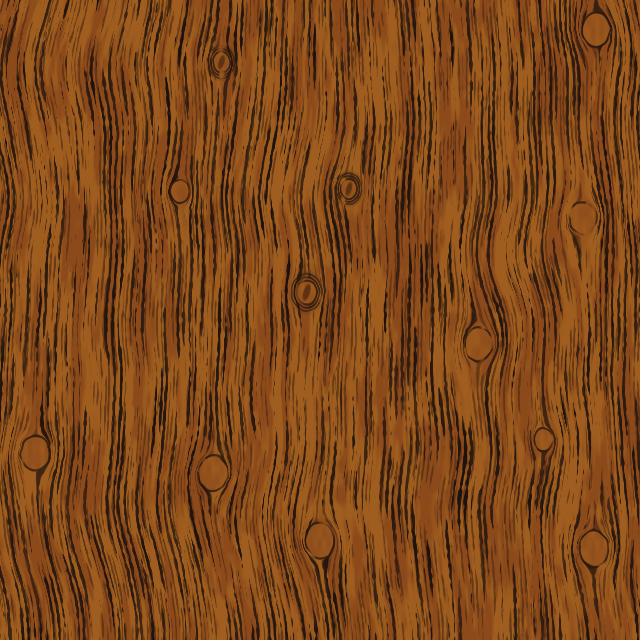
This texture is drawn by a WebGL 2 fragment shader. Its source:

```glsl
#version 300 es
precision highp float;
// Oiled wood with upright, swaying grain and scattered knots.
// Broken dark pores run in jittered lanes; the lanes are bent by noise and
// part around each knot like a stream flowing round a stone.
uniform vec2 u_resolution;
out vec4 fragColor;

vec2 hash(vec2 cell) {
    vec3 q = fract(cell.xyx * vec3(0.1031, 0.1030, 0.0973));
    q += dot(q, q.yzx + 33.33);
    return fract((q.xx + q.yz) * q.zy);
}

float noise(vec2 p) {
    vec2 i = floor(p), f = fract(p);
    f = f * f * (3.0 - 2.0 * f);
    return mix(mix(hash(i).x, hash(i + vec2(1, 0)).x, f.x),
               mix(hash(i + vec2(0, 1)).x, hash(i + vec2(1, 1)).x, f.x), f.y);
}

// Coverage of ragged pores, one lane wide, that swell and taper along y.
float pores(vec2 p, float lanes, float rate, float threshold) {
    float x = p.x * lanes, lane = floor(x);
    vec2 rnd = hash(vec2(lane, lanes));
    float along = p.y * rate + rnd.y * 50.0;
    float centre = 0.5 + 0.22 * (rnd.x - 0.5) + 0.16 * (noise(vec2(lane + 300.0, along * 1.7)) - 0.5);
    float swell = noise(vec2(lane, along));
    float ragged = noise(p * vec2(400.0, 130.0)) - 0.5;
    float halfWidth = min(0.23, (swell - threshold) * 0.9) + ragged * 0.27;
    float soft = max(0.08, 0.6 * lanes / u_resolution.y);
    return smoothstep(-soft, soft, halfWidth - abs(x - lane - centre));
}

// Sideways shift of the grain (x), knot body (y), rim lines (z), dark heart (w).
vec4 knots(vec2 p) {
    const float cells = 5.0;
    vec4 sum = vec4(0.0);
    float pixel = 1.0 / u_resolution.y;
    for (int j = -1; j <= 1; j++)
    for (int i = -1; i <= 1; i++) {
        vec2 cell = floor(p * cells) + vec2(i, j);
        vec2 kind = hash(cell + 71.0);
        if (kind.x > 0.5) continue;
        vec2 d = p - (cell + 0.2 + 0.6 * hash(cell + 13.0)) / cells;
        float radius = mix(0.009, 0.022, kind.y);
        float dist = length(d * vec2(1.0, 0.82)) + 0.12 * radius * (noise(p * 90.0) - 0.5);
        float fade = 1.0 - smoothstep(0.04, 0.16, dist);
        sum.x -= d.x * radius * radius / max(dist * dist, radius * radius) * fade;
        sum.y = max(sum.y, 1.0 - smoothstep(-pixel, pixel, dist - radius));

        // The rim, and for hearted knots a few more rings outside it
        bool hearted = kind.x < 0.17;
        float ring = abs(dist - radius * 1.05);
        if (hearted && dist > radius)
            ring = abs(fract((dist / radius - 1.05) * 3.5 + 0.5) - 0.5) * radius / 3.5;
        float reach = 1.0 - smoothstep(1.5, 2.0, dist / radius);
        float broken = smoothstep(0.2, 0.6, noise(p * vec2(110.0, 60.0)) + 0.15);
        sum.z = max(sum.z, (1.0 - smoothstep(0.0005, 0.0008 + pixel, ring)) * reach * broken);

        // A narrow, slightly tilted heart
        float heart = length(vec2(d.x - 0.25 * d.y, d.y * 0.42)) - 0.36 * radius;
        if (hearted) sum.w = max(sum.w, 1.0 - smoothstep(-pixel, pixel, heart));
    }
    return sum;
}

void main() {
    vec2 p = gl_FragCoord.xy / u_resolution.y;
    vec4 knot = knots(p);

    // Grain coordinates: parted by knots, then swayed
    vec2 g = p + vec2(knot.x, 0.0);
    g.x += 0.05 * noise(p * vec2(2.2, 4.5)) + 0.017 * noise(p * vec2(5.0, 10.0) + 40.0);

    // Gold and rust ground with short reddish flecks
    float tone = 0.65 * noise(g * vec2(75.0, 8.0)) + 0.35 * noise(g * vec2(210.0, 40.0) + 9.0);
    vec3 wood = mix(vec3(0.625, 0.37, 0.12), vec3(0.55, 0.29, 0.105), smoothstep(0.38, 0.66, tone));

    // Faint brown dashes beneath, bold near-black pores above
    float sparse = 0.3 * (noise(g * vec2(38.0, 3.5) + 17.0) - 0.5);
    float dashes = pores(g + 3.0, 165.0, 28.0, 0.48 + sparse);
    wood = mix(wood, vec3(0.33, 0.175, 0.07), 0.72 * dashes);
    float bold = pores(g, 108.0, 11.0, 0.46 + sparse);
    float ink = mix(0.65, 1.0, noise(g * vec2(90.0, 14.0) + 5.0));
    wood = mix(wood, vec3(0.105, 0.065, 0.05), ink * bold);

    // Smooth knot faces with rim and heart
    vec3 face = mix(vec3(0.62, 0.355, 0.115), vec3(0.55, 0.30, 0.11), noise(p * vec2(150.0, 60.0)));
    face = mix(face, vec3(0.33, 0.17, 0.07), 0.85 * knot.w);
    wood = mix(wood, face, knot.y);
    wood = mix(wood, vec3(0.16, 0.09, 0.055), 0.8 * knot.z);
    fragColor = vec4(wood, 1.0);
}
```
